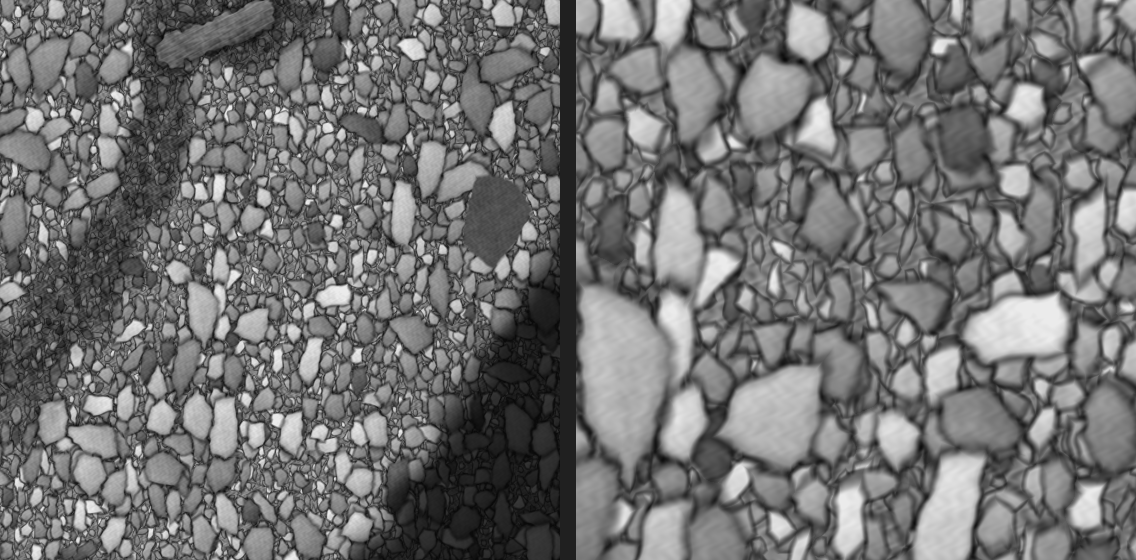
Left, the full canvas; right, a detail of the centre.
This texture is drawn by a three.js fragment shader. Its source:

```glsl
// Grey gravel bank: angular stones in five sizes, painted from small to large.
// Each layer is cellular: jittered cells hold a rotated polygon with soft edges.
// A dark crevice, a splinter of wood, a boulder and a cast shadow lie across it.
varying vec2 vUv;

const float TAU = 6.28318;
const vec2 CELL = vec2(1.0, 1.5);
const vec2 LIGHT = vec2(-0.5, 0.86);
const float SOFTNESS = 0.0028;

float hash(vec2 p) {
  vec3 q = fract(vec3(p.xyx) * 0.1031);
  q += dot(q, q.yzx + 33.33);
  return fract((q.x + q.y) * q.z);
}

vec2 hash2(vec2 p) {
  return vec2(hash(p), hash(p + 57.3));
}

vec2 rotate(vec2 p, float angle) {
  float c = cos(angle), s = sin(angle);
  return vec2(c * p.x + s * p.y, c * p.y - s * p.x);
}

// Layered sines, about -1 to 1
float ripple(vec2 p) {
  float a = sin(p.x + 2.6 * sin(p.y * 0.57)) * sin(p.y * 0.9 + 2.3 * sin(p.x * 0.63));
  float b = sin(p.x * 2.1 - p.y * 1.3 + 2.0 * sin(p.y * 1.7));
  return 0.65 * a + 0.35 * b;
}

// Slightly rounded irregular polygon of five sides
float stoneDistance(vec2 p, float radius, vec2 seed) {
  float d = -9.0;
  for (int i = 0; i < 5; i++) {
    float side = float(i);
    vec2 r = hash2(seed + side * 7.9);
    float a = TAU * (side + 0.7 * r.x) / 5.0;
    d = max(d, dot(p, vec2(cos(a), sin(a))) - radius * (0.62 + 0.48 * r.y));
  }
  return mix(d, length(p) - radius, 0.25);
}

// Dirt-filled crevice: 1 inside, 0 on open gravel
float crevice(vec2 p) {
  p += 0.022 * vec2(ripple(p * 19.0), ripple(p * 17.0 + 4.0));
  float middle = 0.29 * smoothstep(0.2, 0.8, p.y);
  float halfWidth = mix(0.105, 0.055, smoothstep(0.4, 0.65, p.y));
  float band = 1.0 - smoothstep(0.6, 1.25, abs(p.x - middle) / halfWidth);
  band *= smoothstep(0.18, 0.34, p.y);
  float pocket = 1.0 - smoothstep(0.7, 1.1, length((p - vec2(0.42, 0.97)) / vec2(0.16, 0.11)));
  return max(band, pocket);
}

// Paints one size of stones over the ground tone
float stoneLayer(float ground, vec2 p, float count, float fill, float avoid) {
  vec2 q = p * count;
  vec2 home = floor(q / CELL);
  float nearest = 9.0, second = 9.0, tone = 0.0;
  for (int j = -1; j <= 1; j++) {
    for (int i = -1; i <= 1; i++) {
      vec2 id = home + vec2(float(i), float(j));
      vec2 seed = id + count * 3.7;
      vec2 jitter = hash2(seed) - 0.5;
      vec2 look = hash2(seed + 131.0);
      vec2 form = hash2(seed + 263.0);
      vec2 centre = (id + 0.5 + 0.55 * jitter) * CELL;
      if (look.x > fill * (1.0 - avoid * crevice(centre / count))) continue;
      float tilt = 1.5 * jitter.x * (0.35 + 1.6 * step(0.8, form.y));
      vec2 local = rotate(q - centre, tilt);
      local.y *= mix(0.4, 0.85, form.x);
      float radius = mix(0.3, 0.48, form.y);
      float d = stoneDistance(local, radius, seed);
      if (d < nearest) {
        second = nearest;
        nearest = d;
        float dull = step(0.95, fract(look.y * 17.0));
        tone = mix(mix(0.48, 0.82, look.y * look.y), 0.33, dull);
        tone += 0.08 * dot(local, LIGHT) / radius;
      } else {
        second = min(second, d);
      }
    }
  }
  float d = max(nearest, 0.5 * (nearest - second) + 0.02);
  float soft = SOFTNESS * count;
  tone *= mix(1.0, 0.82, smoothstep(-0.13, 0.0, d));
  ground *= mix(0.52, 1.0, smoothstep(0.0, 0.12, d));
  return mix(tone, ground, smoothstep(-soft, soft * 0.5, d));
}

// Splinter of wood with ragged edges and streaks along its length
float paintWood(float ground, vec2 p) {
  vec2 along = rotate(p - vec2(0.385, 0.94), 0.38);
  float d = length(vec2(max(abs(along.x) - 0.085, 0.0), along.y)) - 0.027;
  d += 0.006 * ripple(p * 60.0) + 0.004 * ripple(p * 150.0);
  float tone = 0.36 + 0.07 * ripple(along * vec2(70.0, 300.0)) + 2.5 * along.y;
  tone += 0.05 * ripple(p * 120.0);
  return mix(tone, ground * mix(0.5, 1.0, smoothstep(0.0, 0.02, d)), smoothstep(-0.004, 0.003, d));
}

void main() {
  vec2 p = vUv + 0.0025 * vec2(ripple(vUv * 95.0), ripple(vUv * 88.0 + 9.0));
  float grain = ripple(vUv * 330.0);
  float dirt = crevice(vUv);

  // Gravel, fine to coarse
  float tone = 0.44 + 0.08 * grain;
  tone = stoneLayer(tone, p, 76.0, 0.9, 0.2);
  tone = stoneLayer(tone, p, 50.0, 0.78, 0.6);
  tone = stoneLayer(tone, p, 35.0, 0.74, 0.9);
  tone = stoneLayer(tone, p, 24.0, 0.56, 0.95);
  tone = stoneLayer(tone, p, 16.0, 0.36, 1.0);
  float clumps = 0.58 + 0.2 * ripple(vUv * 75.0) + 0.12 * ripple(vUv * 170.0);
  tone *= mix(1.0, clumps, dirt);

  // Single large pieces
  tone = paintWood(tone, vUv);
  vec2 boulder = (p - vec2(0.885, 0.62)) * vec2(1.0, 0.58);
  float edge = stoneDistance(boulder, 0.053, vec2(3.0, 8.0));
  tone = mix(0.31 + 0.02 * ripple(vUv * 60.0), tone, smoothstep(-0.003, 0.002, edge));

  // Surface grain, gentle falloff and the cast shadow at lower right
  tone += 0.03 * grain + 0.025 * ripple(vUv * 140.0);
  tone *= 1.1 - 0.14 * smoothstep(0.6, 1.0, vUv.x);
  float shade = dot(vUv - vec2(0.64, 0.0), vec2(0.843, -0.538)) + 0.022 * ripple(vUv * 15.0);
  tone *= mix(1.0, 0.27, smoothstep(-0.05, 0.035, shade));
  gl_FragColor = vec4(vec3(clamp(tone, 0.04, 0.92)), 1.0);
}
```
